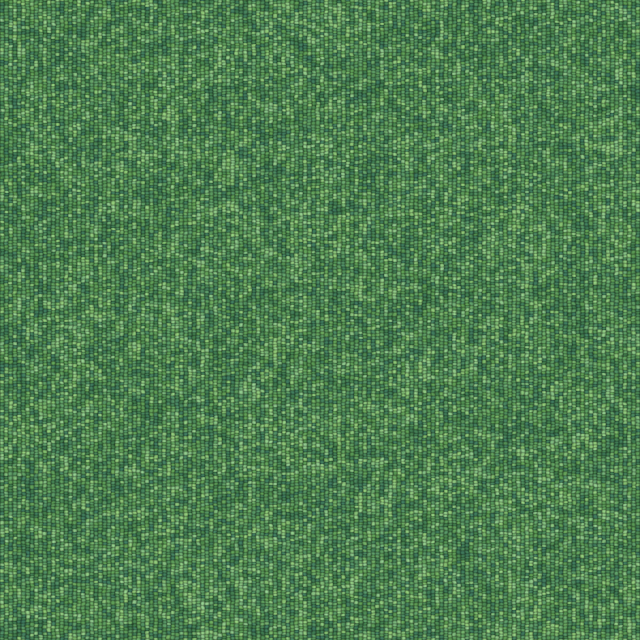
This texture is drawn by a Shadertoy shader. Its source:

```glsl
const float COLUMNS = 150.0;      // stitch columns per canvas height
const float ROWS = 200.0;         // loops along one column
const float COLUMN_WOBBLE = 0.25; // sideways bend, in columns
const float ROW_SLIP = 0.9;       // uneven loop length, in loops
const float LOOP_SLANT = 0.5;
const float LOOP_DEPTH = 0.56;    // darkness of the gaps
const float LOOP_MEAN = 0.6;
const float YARN_STREAK = 0.38;
const float YARN_PATCH = 0.16;
const float FIBRE_GRAIN = 0.14;
const float BLUE_VARIATION = 0.07;
const vec3 TEAL = vec3(0.205, 0.395, 0.275);
const vec3 LEAF = vec3(0.305, 0.510, 0.305);
const vec3 LIME = vec3(0.465, 0.650, 0.420);
const int SAMPLES = 3;            // per pixel side

vec2 hash2(vec2 p) {
    vec3 q = fract(p.xyx * vec3(0.1031, 0.1030, 0.0973));
    q += dot(q, q.yzx + 33.33);
    return fract((q.xx + q.yz) * q.zy);
}

float gradientDot(vec2 cell, vec2 offset) {
    float angle = 6.2832 * hash2(cell + 57.0).x;
    return dot(vec2(cos(angle), sin(angle)), offset);
}

float gradientNoise(vec2 p) {
    vec2 i = floor(p), f = p - i;
    vec2 u = f * f * f * (f * (f * 6.0 - 15.0) + 10.0);
    vec2 e = vec2(1.0, 0.0);
    float low = mix(gradientDot(i, f), gradientDot(i + e, f - e), u.x);
    float high = mix(gradientDot(i + e.yx, f - e.yx), gradientDot(i + 1.0, f - 1.0), u.x);
    return mix(low, high, u.y);
}

// Blend of dyed yarns, from dark teal to bright lime
vec3 yarnColor(float tone, float blueShift) {
    vec3 color = mix(TEAL, LEAF, smoothstep(0.0, 0.55, tone));
    color = mix(color, LIME, smoothstep(0.6, 1.0, tone));
    color.b += BLUE_VARIATION * (blueShift - 0.5);
    return color;
}

vec3 carpet(vec2 p) {
    // Stitch grid: straight columns with slipped, uneven loops
    float x = p.x * COLUMNS + COLUMN_WOBBLE * gradientNoise(p * vec2(40.0, 90.0));
    float column = floor(x);
    float slip = hash2(vec2(column, 11.0)).x
               + ROW_SLIP * gradientNoise(vec2(column * 7.37, p.y * 55.0));
    float y = p.y * ROWS + slip;
    vec2 stitch = vec2(column, floor(y));
    vec2 local = fract(vec2(x, y)) - 0.5;
    vec2 dye = hash2(stitch + 3.0);
    vec2 form = hash2(stitch + 301.0);

    // Rounded loop with dark gaps
    local.y += LOOP_SLANT * (form.x - 0.5) * local.x;
    float loopHeight = 1.0 - smoothstep(0.15, 0.65, length(local * vec2(1.0, 0.9)));
    float shade = 1.0 + LOOP_DEPTH * (loopHeight - LOOP_MEAN);
    shade += FIBRE_GRAIN * gradientNoise(p * vec2(330.0, 260.0));

    // Yarn tone: single loops, upright streaks and faint broad patches
    float streak = gradientNoise(p * vec2(75.0, 32.0) + 19.0);
    float patches = gradientNoise(p * vec2(13.0, 7.0) + 71.0);
    float tone = dye.x + YARN_STREAK * streak + YARN_PATCH * patches;
    return yarnColor(tone, dye.y) * shade;
}

void mainImage(out vec4 fragColor, in vec2 fragCoord) {
    // Average over the pixel to smooth the fine weave
    vec3 color = vec3(0.0);
    for (int j = 0; j < SAMPLES; j++) {
        for (int i = 0; i < SAMPLES; i++) {
            vec2 offset = (vec2(i, j) + 0.5) / float(SAMPLES) - 0.5;
            color += carpet((fragCoord + offset) / iResolution.y);
        }
    }
    fragColor = vec4(color / float(SAMPLES * SAMPLES), 1.0);
}
```
